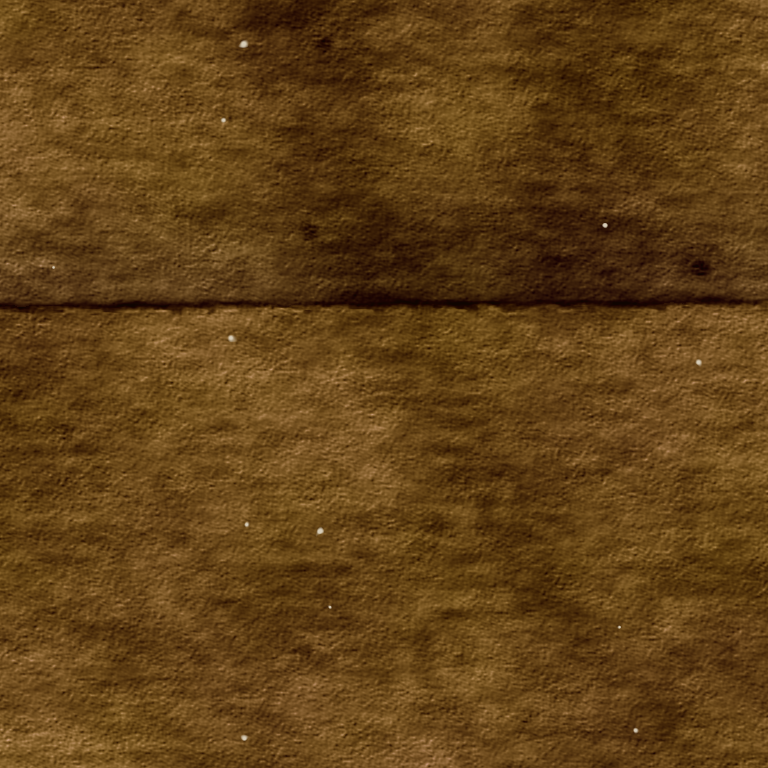
A WebGL 1 fragment shader for this texture:

```glsl
precision highp float;
// Old stained wooden planks: two boards, one dark seam, rough lit grain.

uniform vec2 u_resolution;

#define BASE_TONE 0.422
#define STAIN_DEPTH 0.16
#define CLOUD_DEPTH 0.25
#define STREAK_DEPTH 0.18
#define MOTTLE_DEPTH 0.25
#define RELIEF_DEPTH 0.18
#define GRAIN_SCALE vec2(215.0, 290.0)
#define SEAM_HEIGHT 0.602
#define SEAM_WIDTH 0.0046
#define SPECK_COLOR vec3(0.84, 0.80, 0.72)

float hash(vec2 p) {
  vec3 q = fract(p.xyx * 0.1031);
  q += dot(q, q.yzx + 33.33);
  return fract((q.x + q.y) * q.z);
}

float noise(vec2 p) {
  vec2 cell = floor(p);
  vec2 f = fract(p);
  f = f * f * (3.0 - 2.0 * f);
  float low = mix(hash(cell), hash(cell + vec2(1.0, 0.0)), f.x);
  float high = mix(hash(cell + vec2(0.0, 1.0)), hash(cell + 1.0), f.x);
  return mix(low, high, f.y);
}

// Layered noise, centred on zero
float fbm(vec2 p) {
  float sum = 0.0;
  float weight = 0.5;
  for (int i = 0; i < 4; i++) {
    sum += weight * (noise(p) - 0.5);
    p = mat2(1.9, 0.6, -0.6, 1.9) * p + 17.3;
    weight *= 0.55;
  }
  return sum;
}

float bell(float x, float width) {
  x /= width;
  return exp(-x * x);
}

// Height of the rough surface, turned so that no lattice shows
float surface(vec2 uv) {
  vec2 turned = mat2(0.87, 0.5, -0.5, 0.87) * uv;
  return 0.65 * noise(uv * GRAIN_SCALE + 7.0)
       + 0.50 * noise(turned * GRAIN_SCALE * 1.3 + 29.0)
       + 0.40 * noise(turned * GRAIN_SCALE * 0.45 + 61.0);
}

// Surface lit from the upper left
float relief(vec2 uv) {
  vec2 toLight = vec2(-0.0009, 0.0012);
  return surface(uv - toLight) - surface(uv + toLight);
}

// Sparse soft dots, one at most in each cell
float scatter(vec2 uv, float cells, float chance, float radius, float seed) {
  vec2 cell = floor(uv * cells) + seed;
  vec2 center = 0.2 + 0.6 * vec2(hash(cell + 3.7), hash(cell + 9.1));
  float size = radius * mix(0.6, 1.1, hash(cell + 5.3));
  float d = length(fract(uv * cells) - center) / cells;
  d *= 1.0 + 1.2 * (noise(uv * 0.7 / radius + seed) - 0.5);
  return step(hash(cell), chance) * (1.0 - smoothstep(0.2 * size, size, d));
}

// Broad dark stains that drift down and to the right
float stains(vec2 uv, float upper) {
  vec2 warped = uv + 0.13 * vec2(fbm(uv * 5.0 + 4.0), fbm(uv * 5.0 + 31.0));
  float drift = 0.38 + 0.52 * pow(max(1.0 - warped.y, 0.0), 1.5);
  float main = bell(warped.x - drift, 0.10) * mix(0.6, 1.0, upper);
  float side = 0.5 * upper * bell(warped.x - 0.76, 0.12);
  float damp = 0.4 * upper * bell(warped.y - SEAM_HEIGHT, 0.13);
  return main + side + damp;
}

void main() {
  vec2 uv = gl_FragCoord.xy / u_resolution;

  // Seam with a ragged, slightly rising edge
  float waver = 0.006 * (noise(vec2(uv.x * 4.0, 2.0)) - 0.5)
              + 0.010 * fbm(uv * vec2(38.0, 70.0))
              + 0.006 * (uv.x - 0.5);
  float fromSeam = uv.y - SEAM_HEIGHT - waver;
  float upper = smoothstep(-0.003, 0.003, fromSeam);
  vec2 board = uv + vec2(0.0, 5.0 * step(0.0, fromSeam));

  // Tone of the wood, from wide clouds to fine grain
  float tone = BASE_TONE - STAIN_DEPTH * stains(uv, upper);
  tone += CLOUD_DEPTH * fbm(board * vec2(4.0, 5.0) + 12.0);
  tone += STREAK_DEPTH * fbm(board * vec2(10.0, 70.0) + 40.0);
  tone += MOTTLE_DEPTH * fbm(board * vec2(38.0, 65.0) + 80.0);
  float lit = relief(uv);
  float roughness = 0.7 + 0.6 * noise(board * vec2(22.0, 40.0));
  tone += RELIEF_DEPTH * roughness * (lit + 0.6 * lit * abs(lit)) * (0.35 + 1.5 * tone);
  tone -= 0.13 * scatter(uv, 4.0, 0.2, 0.022, 23.0);

  // Dark gap of uneven depth, soft shadow above, broken bright rim below
  float chipped = noise(vec2(uv.x * 75.0, 3.0));
  float worn = noise(vec2(uv.x * 16.0, 6.0));
  float depth = mix(0.45, 0.85, worn) * mix(0.75, 1.0, chipped);
  float gap = bell(fromSeam, SEAM_WIDTH * mix(0.5, 1.15, worn));
  float crumbs = smoothstep(0.55, 0.8, noise(uv * vec2(65.0, 190.0)));
  float crack = crumbs * bell(fromSeam + 0.007, 0.005);
  float shadow = bell(fromSeam - 0.005, 0.013);
  float rim = bell(fromSeam + 0.008, 0.0024) * smoothstep(0.5, 0.9, chipped);
  tone *= (1.0 - 0.22 * shadow) * (1.0 - depth * gap) * (1.0 - 0.45 * crack);
  tone = clamp(tone + 0.15 * rim, 0.06, 0.85);

  // Brown ramp: darker tones lose their blue first
  vec3 color = vec3(tone, max(0.88 * tone - 0.082, 0.015), 0.88 * pow(tone, 2.5));
  float tint = fbm(uv * vec2(5.0, 7.0) + 55.0);
  float dusty = upper * bell(fromSeam, 0.12);
  color += tone * (tint * vec3(0.02, -0.03, 0.11) + dusty * vec3(-0.02, 0.0, 0.06));

  float specks = scatter(uv, 8.0, 0.13, 0.0048, 71.0);
  color = mix(color, SPECK_COLOR, specks);
  gl_FragColor = vec4(clamp(color, 0.0, 1.0), 1.0);
}
```
